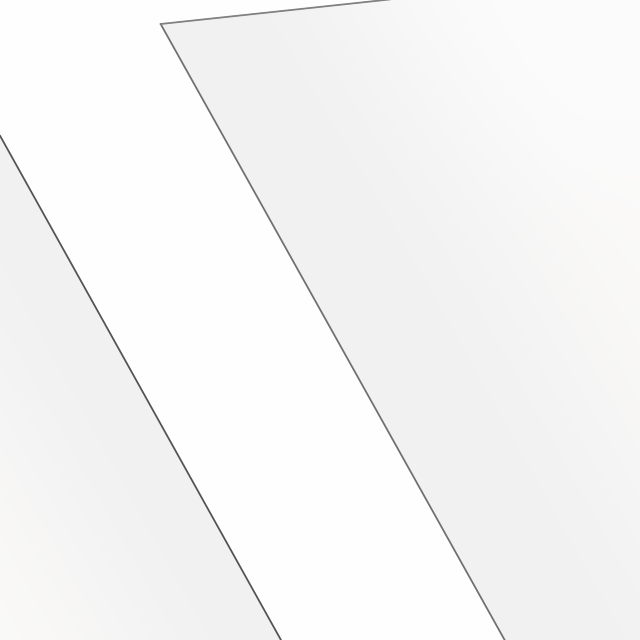
This background is drawn by a three.js fragment shader. Its source:

```glsl
// Two pale grey panels with thin dark outlines, parted by a slanted white band.
#define CORNER vec2(0.2510, 0.9625)
#define RIGHT_FOOT vec2(0.7885, 0.0)
#define TOP_END vec2(0.6100, 1.0010)
#define LEFT_HEAD vec2(0.0, 0.7880)
#define LEFT_FOOT vec2(0.4390, 0.0)
#define HALF_WIDTH 0.0014
#define SOFTNESS 0.0010
#define WHITE vec3(0.996, 0.996, 0.996)
#define SHADE vec3(0.949, 0.945, 0.949)
#define WARM vec3(0.978, 0.976, 0.970)
#define LIGHT vec3(0.988, 0.984, 0.988)

varying vec2 vUv;

// Signed distance to the line from a to b, positive on its left side.
float lineSide(vec2 p, vec2 a, vec2 b) {
  vec2 dir = normalize(b - a);
  return dot(p - a, vec2(-dir.y, dir.x));
}

float segmentDistance(vec2 p, vec2 a, vec2 b) {
  vec2 ab = b - a;
  float t = clamp(dot(p - a, ab) / dot(ab, ab), 0.0, 1.0);
  return length(p - a - ab * t);
}

float inside(float side) {
  return smoothstep(-SOFTNESS, SOFTNESS, side);
}

float stroke(vec2 p, vec2 a, vec2 b) {
  float d = segmentDistance(p, a, b);
  return 1.0 - smoothstep(HALF_WIDTH - SOFTNESS, HALF_WIDTH + SOFTNESS, d);
}

void main() {
  vec2 p = vUv;
  float rightSide = lineSide(p, CORNER, RIGHT_FOOT);
  float belowTop = -lineSide(p, CORNER, TOP_END);
  float leftSide = -lineSide(p, LEFT_HEAD, LEFT_FOOT);

  // Right panel: grey beside its edge, fading to a warm, then a clear light.
  vec3 farTone = mix(WARM, LIGHT, smoothstep(0.55, 0.92, p.y));
  vec3 rightTone = mix(SHADE, farTone, smoothstep(0.10, 0.52, rightSide));

  // Left panel: fades to a warm light in the lower corner.
  vec3 leftTone = mix(SHADE, WARM, smoothstep(0.04, 0.40, leftSide));

  vec3 color = WHITE;
  color = mix(color, rightTone, inside(rightSide) * inside(belowTop));
  color = mix(color, leftTone, inside(leftSide));

  // Outlines
  color = mix(color, vec3(0.44), stroke(p, CORNER, RIGHT_FOOT));
  color = mix(color, vec3(0.50), stroke(p, CORNER, TOP_END));
  color = mix(color, vec3(0.33), stroke(p, LEFT_HEAD, LEFT_FOOT));

  gl_FragColor = vec4(color, 1.0);
}
```
